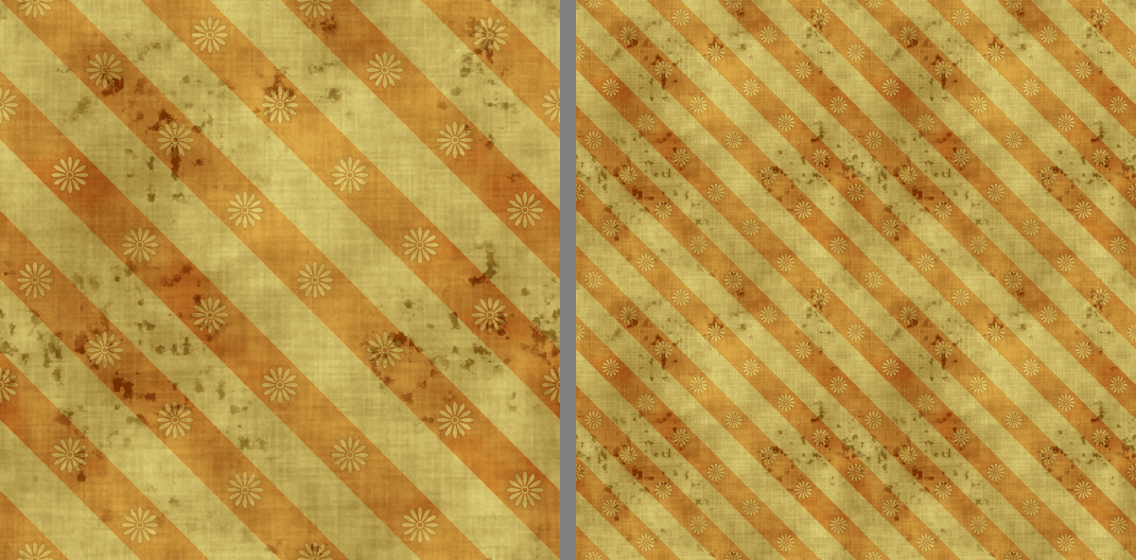
Left, the tile; right, the same tile 2 across and 2 down.
This pattern is drawn by a WebGL 1 fragment shader. Its source:

```glsl
precision highp float;

uniform vec2 u_resolution;

const float CELLS = 8.0;          // flower steps across the canvas, two per stripe
const float PETALS = 12.0;
const float TAU = 6.2831853;

float hash(vec2 cell, float seed) {
  return fract(sin(dot(cell, vec2(127.1, 311.7)) + seed * 74.7) * 43758.5453);
}

// Value noise that wraps after one canvas; period is in whole cells.
float wrapNoise(vec2 uv, vec2 period, float seed) {
  vec2 p = uv * period;
  vec2 cell = floor(p);
  vec2 f = p - cell;
  f = f * f * (3.0 - 2.0 * f);
  vec2 lo = mod(cell, period);
  vec2 hi = mod(cell + 1.0, period);
  float bottom = mix(hash(lo, seed), hash(vec2(hi.x, lo.y), seed), f.x);
  float top = mix(hash(vec2(lo.x, hi.y), seed), hash(hi, seed), f.x);
  return mix(bottom, top, f.y);
}

float wrapFbm(vec2 uv, vec2 period, float seed) {
  float sum = 0.0;
  float amp = 0.5;
  for (int i = 0; i < 5; i++) {
    sum += amp * wrapNoise(uv, period, seed + float(i));
    period *= 2.0;
    amp *= 0.55;
  }
  return sum / 1.055;
}

float fill(float dist, float blur) {
  return 1.0 - smoothstep(-blur, blur, dist);
}

// Slim petals, widest near their tips, around a small ring.
float flowerDistance(vec2 q) {
  float r = length(q);
  float sector = TAU / PETALS;
  float angle = mod(atan(q.y, q.x + 1e-6) + 0.5 * sector, sector) - 0.5 * sector;
  vec2 petal = r * vec2(cos(angle), sin(angle));
  float u = clamp((petal.x - 0.055) / 0.205, 0.0, 1.0);
  float halfWidth = 0.075 * u * sqrt(1.0 - u);
  float petals = max(abs(petal.y) - halfWidth, petal.x - 0.26);
  petals = max(petals, 0.06 - petal.x);
  float ring = abs(r - 0.043) - 0.011;
  return min(petals, ring);
}

// Cloth brightness: stains, grain, woven threads and dark flecks.
float wornTone(vec2 uv) {
  float stains = wrapFbm(uv, vec2(5.0), 1.0) - 0.5;
  float mottling = wrapFbm(uv, vec2(22.0), 9.0) - 0.5;
  float warp = wrapNoise(uv, vec2(220.0, 18.0), 17.0) - 0.5;
  float weft = wrapNoise(uv, vec2(18.0, 220.0), 23.0) - 0.5;
  float grain = wrapNoise(uv, vec2(256.0), 29.0) - 0.5;
  float patches = smoothstep(0.45, 0.72, wrapFbm(uv, vec2(7.0), 31.0));
  float flecks = smoothstep(0.56, 0.72, wrapFbm(uv, vec2(48.0), 41.0));
  return 0.65 + 1.25 * stains + 0.5 * mottling + 0.2 * (warp + weft)
       + 0.16 * grain - (0.1 + 0.85 * flecks) * patches;
}

void main() {
  vec2 uv = gl_FragCoord.xy / u_resolution;
  float blur = 0.75 * CELLS / min(u_resolution.x, u_resolution.y);

  // Diagonal stripes falling to the right
  vec2 p = CELLS * vec2(uv.x, 1.0 - uv.y);
  float stripe = floor(0.5 * (p.x - p.y) + 0.25);
  float across = p.x - p.y - 2.0 * stripe - 0.5;
  float edge = (abs(across) - 0.5) * 0.7071;
  float band = fill(edge, blur);

  // Flowers along each band, shifted by half a step on alternate bands
  float along = 0.5 * (p.x + p.y) - 0.25 - 0.5 * mod(stripe, 2.0);
  along = fract(along + 0.5) - 0.5;
  vec2 local = vec2(along + 0.5 * across, along - 0.5 * across);
  float flowerDist = flowerDistance(local);
  float flower = fill(flowerDist, blur);

  // Worn dyes
  float tone = clamp(wornTone(uv), -0.4, 1.15);
  vec3 straw = mix(vec3(0.58, 0.46, 0.18), vec3(0.83, 0.76, 0.43), tone);
  vec3 amber = mix(vec3(0.56, 0.31, 0.08), vec3(0.81, 0.61, 0.25), tone);
  float rust = smoothstep(0.5, 0.75, wrapFbm(uv, vec2(6.0), 53.0));
  amber *= mix(vec3(1.0), vec3(0.97, 0.82, 0.68), rust);

  // Pale seam on the band edges and a soft shade around the flowers
  vec3 color = mix(straw, amber, band);
  float seam = fill(abs(edge) - 0.008, blur);
  color = mix(color, straw * 1.06, 0.5 * seam);
  color *= 1.0 - 0.1 * fill(flowerDist - 0.015, 0.025) * band;
  float fade = 0.72 + 0.25 * wrapNoise(uv, vec2(40.0), 61.0);
  color = mix(color, straw * vec3(1.07, 1.05, 1.02), flower * fade);

  gl_FragColor = vec4(clamp(color, 0.0, 1.0), 1.0);
}
```
